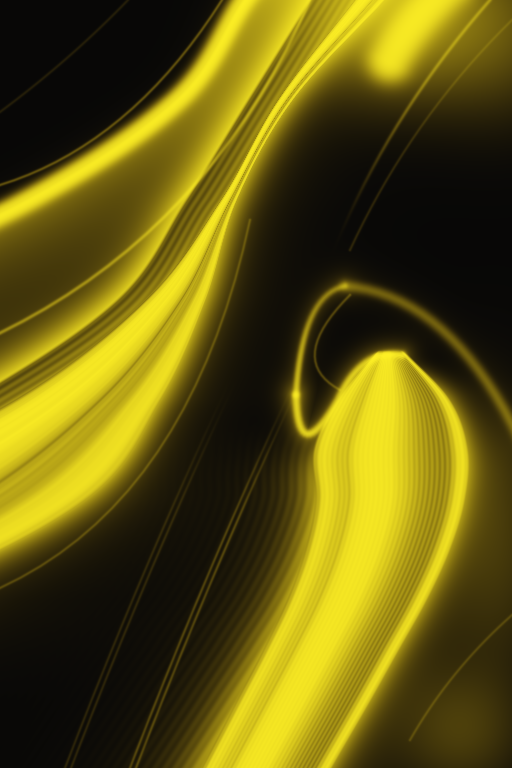
This background is drawn by a Shadertoy shader. Its source:

```glsl
// Glowing golden ribbons sweep across black, with a curled plume at lower right.
// Flowing edges are splines giving x per row; loops and hairlines are Bezier curves.
// Light is summed as a scalar, then exposed through a black-to-yellow ramp.

float hash(float n) { return fract(sin(n * 127.1) * 4375.85); }

float noise(float x) {
  float f = fract(x);
  return mix(hash(floor(x)), hash(floor(x) + 1.0), f * f * (3.0 - 2.0 * f));
}

// Smooth spline through nine evenly spaced knots
float spline(float k[9], float row) {
  int i = clamp(int(floor(row)), 0, 7);
  float f = row - float(i), a = k[i], b = k[i + 1];
  float m = 0.5 * (b - (i > 0 ? k[i - 1] : 2.0 * a - b));
  float n = 0.5 * ((i < 7 ? k[i + 2] : 2.0 * b - a) - a);
  return a + f * (m + f * (3.0 * (b - a) - 2.0 * m - n + f * (2.0 * (a - b) + m + n)));
}

// Approximate signed distance to a spline edge, positive on its right
float side(float k[9], float x, float row, float rowHeight) {
  float slope = (spline(k, row + 0.01) - spline(k, row - 0.01)) / (0.02 * rowHeight);
  return (x - spline(k, row)) / sqrt(1.0 + slope * slope);
}

// Distance to a quadratic Bezier, walked as short segments
float bezier(vec2 p, float ax, float ay, float bx, float by, float cx, float cy) {
  vec2 a = vec2(ax, ay), b = vec2(bx, by), c = vec2(cx, cy), from = a;
  float d = 1e3;
  for (int i = 1; i <= 18; i++) {
    float t = float(i) / 18.0;
    vec2 to = mix(mix(a, b, t), mix(b, c, t), t), e = to - from, q = p - from;
    d = min(d, length(q - e * clamp(dot(q, e) / dot(e, e), 0.0, 1.0)));
    from = to;
  }
  return d;
}

float bump(float d, float w) { return exp(-d * d / (w * w)); }
float spot(vec2 p, float x, float y, float w, float h) { return bump(length((p - vec2(x, y)) / vec2(w, h)), 1.0); }
float inside(float d) { return smoothstep(-0.02, 0.02, d); }
float fade(float d, float w) { return exp(-max(d, 0.0) / w); }

// Sheets pouring from the top centre to the left edge
float sweepLight(vec2 p) {
  float crest[9] = float[](2.44, 1.77, 0.28, -1.9, -4., -6., -8., -10., -12.);
  float fold[9] = float[](3.1, 2.48, 1.86, 1.17, -0.3, -2.2, -4.2, -6.2, -8.2);
  float top[9] = float[](3.55, 2.78, 2.21, 1.46, 0.15, -1.9, -4., -6., -8.);
  float base[9] = float[](3.85, 2.93, 2.37, 2.06, 1.61, 0.86, -1.1, -4., -6.5);
  float a = side(crest, p.x, p.y, 1.0), c = side(fold, p.x, p.y, 1.0);
  float d = side(top, p.x, p.y, 1.0), e = side(base, p.x, p.y, 1.0);
  float high = exp(-p.y / 0.8);
  float light = 2.7 * bump(a, 0.09) + 0.2 * exp(-abs(a) / 0.12);
  light += inside(a) * inside(-c) * (0.2 + 0.55 * high + 0.55 * fade(a, 0.3) + 1.9 * fade(-c, 0.14));
  light += inside(c) * inside(-d) * (0.42 + 0.2 * high + 0.5 * fade(-d, 0.1) + 0.12 * sin(90.0 * c));
  light += 0.4 * bump(bezier(p, 2.22, 0., 1.3, 1.45, 0., 1.85), 0.014);
  light += 0.6 * bump(bezier(p, 3.1, 0., 2.1, 2.3, 0., 3.33), 0.018);
  light += 0.25 * bump(bezier(p, 2.5, 2.2, 1.9, 5., 0., 5.88), 0.014);

  // Main sheet, streaked along its flow
  float left = spline(top, p.y);
  float t = (p.x - left) / max(spline(base, p.y) - left, 0.05);
  float streaks = 0.9 * noise(t * 17.0) + 0.5 * noise(t * 48.0) - 0.7;
  light += inside(d) * inside(-e) * (1.1 + 2.2 * bump(t - 0.28, 0.2) + 1.5 * bump(t - 0.88, 0.1) + streaks);
  return light + inside(e) * (0.95 * fade(e, 0.1) + 0.25 * fade(e, 0.35));
}

// Curled plume with its hollow loop and trailing ribbon
float plumeLight(vec2 p) {
  float leftEdge[9] = float[](3.78, 3.38, 3.14, 3.16, 3.06, 2.88, 2.64, 2.38, 2.12);
  float rightEdge[9] = float[](4.02, 4.49, 4.67, 4.64, 4.49, 4.26, 3.98, 3.7, 3.41);
  float row = max(p.y * 2.0 - 7.0, 0.0), left = spline(leftEdge, row);
  float l = side(leftEdge, p.x, row, 0.5), r = side(rightEdge, p.x, row, 0.5);
  float s = (p.x - left) / (spline(rightEdge, row) - left);
  float streaks = 0.8 * (noise(s * 22.0 + 5.0) - 0.5) * smoothstep(0.8, 0.2, s) + 0.14 * sin(s * 190.0);
  float light = smoothstep(3.5, 3.56, p.y) * inside(l) * inside(-r) * (0.85 + streaks
    + 2.2 * bump(s - 0.4, 0.22) + 1.7 * bump(s - 0.96, 0.05) + 1.3 * bump(s - 0.07, 0.06));
  light += inside(r) * (smoothstep(3.5, 4.0, p.y) * 0.8 * fade(r, 0.09)
    + smoothstep(3.7, 4.8, p.y) * 0.3 * fade(r, 0.4));
  light += inside(-l) * smoothstep(4.15, 5.0, p.y) * (0.85 * fade(-l, 0.13)
    + (0.35 + 0.08 * sin(70.0 * l + 9.0 * p.y)) * fade(-l, 0.4));

  // Loop: dim ribbon, left rise, bright cup, crown, inner hairline
  float ribbon = bezier(p, 5.2, 4.4, 4.5, 2.95, 3.45, 2.86);
  float rise = bezier(p, 3.45, 2.86, 3.02, 2.95, 2.96, 3.95);
  float cup = bezier(p, 2.96, 3.95, 2.98, 4.7, 3.38, 4.0);
  float crown = bezier(p, 3.38, 4.0, 3.62, 3.48, 4.02, 3.55);
  light += 0.45 * bump(ribbon, 0.055) + 0.1 * exp(-ribbon / 0.12);
  light += (0.5 + 0.6 * smoothstep(2.9, 3.9, p.y)) * bump(rise, 0.03) + 0.3 * exp(-rise / 0.08);
  light += 1.3 * bump(min(cup, crown), 0.035) + 0.7 * exp(-min(cup, crown) / 0.08);
  return light + 0.3 * bump(bezier(p, 3.5, 2.95, 2.85, 3.6, 3.4, 3.9), 0.014);
}

void mainImage(out vec4 fragColor, in vec2 fragCoord) {
  // Canvas spans 5.12 by 7.68, measured down from the top left
  vec2 uv = fragCoord / iResolution.xy, p = vec2(uv.x, 1.0 - uv.y) * vec2(5.12, 7.68);
  float light = sweepLight(p) + plumeLight(p);

  // Top right flare and lower right haze
  light += 2.4 * bump(bezier(p, 3.9, 0.6, 4.1, 0.2, 4.5, -0.15), 0.18);
  light += 0.9 * spot(p, 4.0, 0.1, 0.8, 0.75) + 0.35 * spot(p, 5.0, 0.3, 0.7, 0.8);
  light += 0.2 * spot(p, 5.0, 5.5, 0.5, 1.3) + 0.28 * spot(p, 4.6, 7.3, 0.6, 0.6);

  // Hairlines crossing the dark
  light += 0.5 * bump(bezier(p, 4.9, 0., 3.85, 1.2, 3.3, 2.6), 0.018) * smoothstep(2.6, 0.4, p.y);
  light += 0.15 * bump(bezier(p, 5.12, 0.2, 4.1, 1.2, 3.5, 2.5), 0.014);
  light += 0.12 * bump(bezier(p, 0., 1.12, 0.7, 0.6, 1.28, 0.), 0.014);
  light += 0.2 * bump(bezier(p, 4.1, 7.4, 4.5, 6.7, 5.12, 6.15), 0.014);
  for (int i = 0; i < 4; i++) {
    float pair = float(i / 2), x = p.x - pair * 0.65 - float(i % 2) * 0.06;
    float d = bezier(vec2(x, p.y), 0.65, 7.68, 1.45, 5.6, 2.35, 3.7);
    light += (0.14 + 0.14 * pair) * bump(d, 0.014) * smoothstep(3.7, 5.5, p.y);
  }

  // Exposure and colour ramp
  float v = 1.0 - exp(-max(light, 0.0));
  vec3 gold = v * vec3(0.97, mix(0.74, 0.92, v), 0.06 + 0.06 * v * v);
  fragColor = vec4(vec3(0.03, 0.028, 0.025) + gold, 1.0);
}
```
